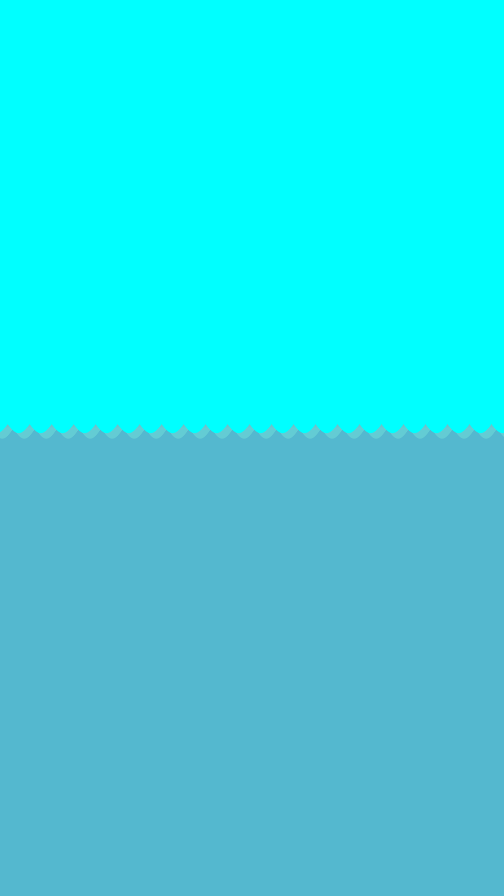
A WebGL 1 fragment shader for this background:

```glsl
precision highp float;
// A flat cyan sky above a calm blue sea, joined by a row of scalloped waves.
// Two rectified sine curves, offset from each other, bound the sky and the
// water; the crescents left between them are the foam.

uniform vec2 u_resolution;

const vec3 SKY_COLOR = vec3(0.0, 1.0, 1.0);
const vec3 WATER_COLOR = vec3(0.33, 0.72, 0.81);
const vec3 FOAM_COLOR = vec3(0.39, 0.80, 0.83);
const vec3 CREST_COLOR = vec3(0.45, 0.74, 0.77);

// Heights are fractions of the canvas height, phases are in radians.
const float WAVE_FREQUENCY = 72.0;   // radians across the canvas width
const float SKY_CREST = 0.5264;
const float SKY_DEPTH = 0.0098;
const float SKY_PHASE = 2.04;
const float WATER_CREST = 0.5219;
const float WATER_DEPTH = 0.0115;
const float WATER_PHASE = 1.24;

// Height of a row of hanging round lobes that meet in pointed crests.
float scallop(float x, float crest, float depth, float phase) {
  return crest - depth * abs(sin(WAVE_FREQUENCY * x + phase));
}

// Smooth coverage of the area above an edge, one pixel wide.
float above(float y, float edge) {
  return clamp((y - edge) * u_resolution.y + 0.5, 0.0, 1.0);
}

void main() {
  vec2 uv = gl_FragCoord.xy / u_resolution;
  float skyEdge = scallop(uv.x, SKY_CREST, SKY_DEPTH, SKY_PHASE);
  float waterEdge = scallop(uv.x, WATER_CREST, WATER_DEPTH, WATER_PHASE);

  // Foam turns slightly grey towards the pointed crests.
  float crest = smoothstep(SKY_CREST - 0.5 * SKY_DEPTH, SKY_CREST, uv.y);
  vec3 foam = mix(FOAM_COLOR, CREST_COLOR, crest);

  // Layers from back to front: water, foam, sky.
  vec3 color = mix(WATER_COLOR, foam, above(uv.y, waterEdge));
  color = mix(color, SKY_COLOR, above(uv.y, skyEdge));
  gl_FragColor = vec4(color, 1.0);
}
```
